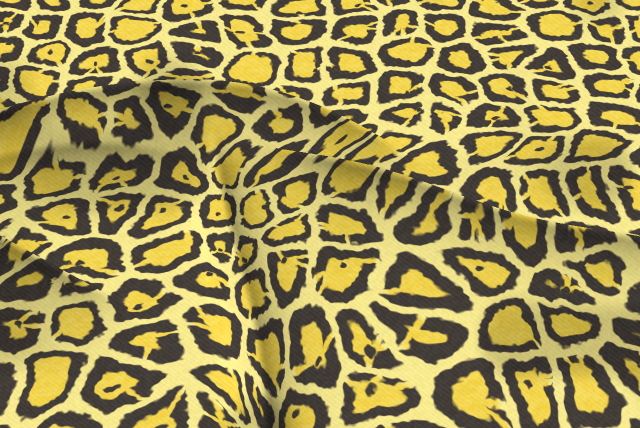
Write a Shadertoy shader that draws this texture.

```glsl
// Yellow leopard-print cloth, draped in soft folds and seen at a slant.
#define GROUND vec3(0.975, 0.92, 0.56)
#define GOLD vec3(0.955, 0.83, 0.28)
#define INK vec3(0.265, 0.24, 0.222)
#define SPOT_DENSITY 5.6
#define GAP 0.07
#define RAGGED 0.13
#define ROUNDNESS 17.0
#define SHADOW 0.5
#define WEAVE 115.0

vec2 hash2(vec2 p) {
    vec3 q = fract(p.xyx * vec3(0.1031, 0.1030, 0.0973));
    q += dot(q, q.yzx + 33.33);
    return fract((q.xx + q.yz) * q.zy);
}

float noise(vec2 p) {
    vec2 i = floor(p), f = fract(p);
    f = f * f * (3.0 - 2.0 * f);
    float low = mix(hash2(i).x, hash2(i + vec2(1, 0)).x, f.x);
    float high = mix(hash2(i + vec2(0, 1)).x, hash2(i + vec2(1, 1)).x, f.x);
    return mix(low, high, f.y);
}

vec2 warp(vec2 p) {
    return vec2(noise(p), noise(p + 37.7)) - 0.5;
}

vec2 seed(vec2 cell) {
    return 0.12 + 0.76 * hash2(cell);
}

// Rounded distance to the cell border; also the cell and offset from its seed
float cellBorder(vec2 p, out vec2 cell, out vec2 offset) {
    vec2 base = floor(p);
    float nearest = 9.0;
    for (int j = -1; j <= 1; j++)
    for (int i = -1; i <= 1; i++) {
        vec2 c = base + vec2(i, j);
        vec2 r = p - c - seed(c);
        if (dot(r, r) < nearest) { nearest = dot(r, r); cell = c; offset = r; }
    }
    float sum = 0.0;
    for (int j = -2; j <= 2; j++)
    for (int i = -2; i <= 2; i++) {
        if (i == 0 && j == 0) continue;
        vec2 c = cell + vec2(i, j);
        vec2 across = c + seed(c) - cell - seed(cell);
        float d = 0.5 * length(across) - dot(offset, normalize(across));
        sum += exp(-ROUNDNESS * d);
    }
    return -log(sum) / ROUNDNESS;
}

// Print colour: broken rings of ink with golden hearts on a pale ground
vec3 leopard(vec2 p, float blur) {
    p += RAGGED * warp(p * 4.0) + 0.4 * RAGGED * warp(p * 15.0);
    vec2 cell, r;
    float border = cellBorder(p, cell, r);
    vec2 rnd = hash2(cell + 71.3);
    float heart = 0.185 + 0.12 * rnd.x;
    float ring = min(border - GAP, heart - border);
    // Spokes cut the ring into lobes
    for (int k = 0; k < 3; k++) {
        vec2 pick = hash2(cell + 13.7 * float(k + 1));
        if (pick.y < 0.4) continue;
        float a = 6.2832 * pick.x;
        vec2 dir = vec2(cos(a), sin(a));
        float spoke = length(r - dir * max(dot(r, dir), 0.0));
        ring = min(ring, spoke - 0.045);
    }
    if (rnd.y > 0.6) ring = max(ring, 0.065 - length(r));
    float streaks = noise(p * vec2(9.0, 22.0));
    float gold = smoothstep(0.08, 0.17, border) * (0.65 + 0.45 * streaks);
    vec3 cloth = mix(GROUND, GOLD, clamp(gold, 0.0, 1.0));
    return mix(cloth, INK, smoothstep(-blur, blur, ring));
}

// Shadowed front face below a crest; depth is the distance below it
float frontShade(float depth, float width) {
    return smoothstep(-0.006, 0.02, depth) * exp(-max(depth, 0.0) / width);
}

vec3 drapedCloth(vec2 p) {
    // Crests: far arch, long right fold, near upright ridge, left folds
    float bend = p.x - 0.45;
    float arch = 0.815 - (bend < 0.0 ? 0.35 : 0.7) * bend * bend - p.y;
    float archOn = 1.0 - smoothstep(0.78, 1.0, p.x);
    float slope = 0.64 - 0.26 * (p.x - 0.72) + 0.012 * sin(9.0 * p.x) - p.y;
    float slopeOn = smoothstep(0.56, 0.8, p.x);
    float ridge = p.x - 0.505 - 0.17 * (0.68 - p.y) - 0.012 * sin(8.0 * p.y);
    float ridgeOn = 1.0 - smoothstep(0.58, 0.72, p.y);
    float corner = 0.45 - 0.55 * p.x - p.y;
    float cornerOn = 1.0 - smoothstep(0.1, 0.34, p.x);
    float crease = 0.64 + 0.03 * sin(7.0 * p.x) - p.y;
    float creaseOn = 1.0 - smoothstep(0.25, 0.5, p.x);

    // Perspective, then slip of the print over each fold
    vec2 uv = vec2((p.x - 0.75) * (SPOT_DENSITY + 3.4 * p.y),
                   p.y * (SPOT_DENSITY + 5.0 * p.y));
    float left = ridgeOn * smoothstep(0.1, -0.2, ridge);
    uv.y += left * (1.8 * p.y - 1.5 * p.x);
    uv.y -= 0.5 * archOn * step(0.0, arch) * exp(-arch / 0.1);
    uv.y -= 0.5 * slopeOn * step(0.0, slope) * exp(-slope / 0.11);
    uv.y -= 0.3 * cornerOn * step(0.0, corner) * exp(-corner / 0.1);
    uv.x += 0.85 * ridgeOn * smoothstep(-0.1, 0.1, ridge);
    uv.y += 0.4 * ridgeOn * exp(-ridge * ridge / 0.008);
    uv += 0.5 * warp(p * 3.5);

    float blur = 0.012 + 3.0 / iResolution.y;
    vec3 col = leopard(uv + 20.0, blur);

    // Light and shade of the folds
    float dark = 0.8 * archOn * frontShade(arch, 0.075);
    dark += 0.8 * slopeOn * frontShade(slope, 0.07);
    dark += 0.95 * ridgeOn * frontShade(ridge, 0.055);
    dark += 0.9 * cornerOn * frontShade(corner, 0.08);
    dark += 0.55 * creaseOn * frontShade(crease, 0.05);
    dark += 0.35 * smoothstep(0.5, 0.85, noise(p * 5.0 + 4.0));
    float valley = ridgeOn * exp(-pow((ridge + 0.07) / 0.04, 2.0));
    float light = 1.0 - SHADOW * min(dark, 1.0) + 0.05 * valley;

    // Fine diagonal twill and soft grain
    float twill = sin(6.2832 * WEAVE * (p.x * 0.6 + p.y * 0.8));
    float grain = noise(p * 170.0) - 0.5;
    return col * light + 0.012 * twill + 0.035 * grain;
}

void mainImage(out vec4 fragColor, in vec2 fragCoord) {
    vec3 sum = vec3(0.0);
    for (int k = 0; k < 4; k++) {
        vec2 sub = vec2(k % 2, k / 2) * 0.5 - 0.25;
        sum += drapedCloth((fragCoord + sub) / iResolution.y);
    }
    fragColor = vec4(clamp(sum * 0.25, 0.0, 1.0), 1.0);
}
```
